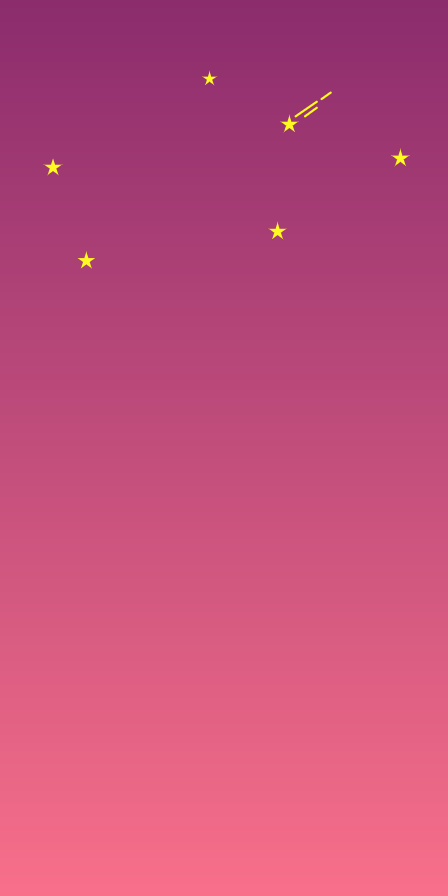
A Shadertoy shader for this background:

```glsl
// A dusk sky: a vertical plum-to-coral gradient with a few yellow stars.
// Stars are folded five-point distance shapes; one of them trails three
// slanted streaks. Lengths are fractions of the canvas height.

#define SKY_TOP vec3(0.545, 0.172, 0.427)
#define SKY_BOTTOM vec3(0.973, 0.437, 0.541)
#define STAR_COLOR vec3(1.0, 0.98, 0.12)
#define STREAK_HALF_WIDTH 0.0012
#define STAR_COUNT 6
#define STREAK_COUNT 3

const float PI = 3.14159;

// Star centres (xy) and tip radii (z)
const vec3 STARS[STAR_COUNT] = vec3[](
    vec3(0.2339, 0.9119, 0.0082),
    vec3(0.3230, 0.8610, 0.0102),
    vec3(0.4469, 0.8232, 0.0102),
    vec3(0.0592, 0.8130, 0.0102),
    vec3(0.3098, 0.7415, 0.0102),
    vec3(0.0964, 0.7088, 0.0102));

// Streak start (xy) and end (zw)
const vec4 STREAKS[STREAK_COUNT] = vec4[](
    vec4(0.3300, 0.8702, 0.3535, 0.8864),
    vec4(0.3405, 0.8702, 0.3535, 0.8797),
    vec4(0.3590, 0.8895, 0.3690, 0.8966));

// Fold the plane into one half-point, then measure to its straight edge
float starDistance(vec2 p, float radius) {
    float sector = 2.0 * PI / 5.0;
    float angle = abs(mod(atan(p.x, p.y) + 0.5 * sector, sector) - 0.5 * sector);
    vec2 folded = length(p) * vec2(cos(angle), sin(angle));
    vec2 edgeNormal = vec2(cos(sector), sin(sector));
    return dot(folded, edgeNormal) - radius * edgeNormal.x;
}

float segmentDistance(vec2 p, vec2 a, vec2 b) {
    vec2 ab = b - a;
    float t = clamp(dot(p - a, ab) / dot(ab, ab), 0.0, 1.0);
    return length(p - a - t * ab);
}

void mainImage(out vec4 fragColor, in vec2 fragCoord) {
    vec2 uv = fragCoord / iResolution.xy;
    float pixel = 1.0 / iResolution.y;
    // Half-unit width keeps the layout in place on a 1:2 canvas
    vec2 p = fragCoord * pixel;
    p.x += 0.25 - 0.5 * iResolution.x * pixel;

    // Nearest shape among stars and streaks
    float dist = 1.0;
    for (int i = 0; i < STAR_COUNT; i++) {
        dist = min(dist, starDistance(p - STARS[i].xy, STARS[i].z));
    }
    for (int i = 0; i < STREAK_COUNT; i++) {
        float streak = segmentDistance(p, STREAKS[i].xy, STREAKS[i].zw);
        dist = min(dist, streak - STREAK_HALF_WIDTH);
    }

    // Sky, then shapes with one-pixel smooth edges
    vec3 color = mix(SKY_BOTTOM, SKY_TOP, uv.y);
    float coverage = clamp(0.5 - dist / pixel, 0.0, 1.0);
    fragColor = vec4(mix(color, STAR_COLOR, coverage), 1.0);
}
```
